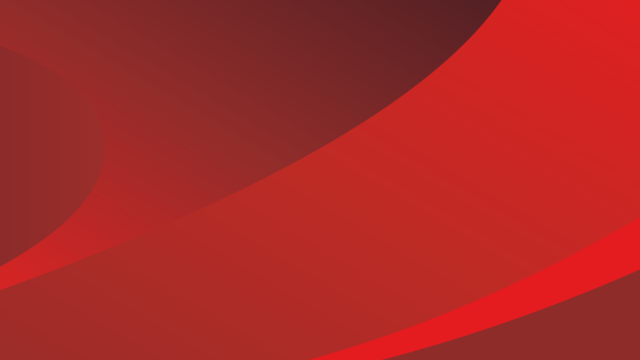
Give the GLSL for this background, as a Shadertoy shader.

```glsl
// Overlapping red sheets with sweeping curved edges.
// Each edge is a polynomial in canvas-height units, smoothed by its screen
// derivative; the sheets are filled with diagonal three-stop gradients.

// Coverage of the region where the signed field is positive.
float cover(float field) {
    return clamp(0.5 + field / max(fwidth(field), 1e-6), 0.0, 1.0);
}

// Gradient through three evenly spaced colours.
vec3 ramp(vec3 first, vec3 middle, vec3 last, float t) {
    t = clamp(t, 0.0, 1.0) * 2.0;
    return mix(mix(first, middle, min(t, 1.0)), last, max(t - 1.0, 0.0));
}

// Parabola rising from the bottom edge at x = start.
float risingEdge(float x, float start, float slope, float bend) {
    float s = x - start;
    return s * (slope + bend * max(s, 0.0));
}

void mainImage(out vec4 fragColor, in vec2 fragCoord) {
    vec2 p = fragCoord / iResolution.y;
    p.x *= (16.0 / 9.0) * iResolution.y / iResolution.x;
    float diagonal = dot(p, vec2(0.5, 0.85));

    // Back sheet: bright at lower left, deep maroon at upper right
    vec3 color = ramp(vec3(0.85, 0.14, 0.14), vec3(0.57, 0.175, 0.165),
                      vec3(0.32, 0.125, 0.14), (diagonal - 0.15) / 1.4);

    // Rounded lobe entering from the left
    float d = p.y - 0.36;
    float lobeEdge = (p.y - 0.259) * (0.873 - p.y)
                   * (2.96 + 0.2 * d + 9.0 * d * d * d);
    vec3 lobeColor = mix(vec3(0.545, 0.17, 0.165), vec3(0.61, 0.18, 0.165),
                         clamp(p.x / 0.294, 0.0, 1.0));
    color = mix(color, lobeColor, cover(lobeEdge - p.x));

    // Large front sheet below the sweeping arc
    float h = p.y - 0.194;
    vec3 sheetColor = ramp(vec3(0.61, 0.175, 0.16), vec3(0.745, 0.167, 0.145),
                           vec3(0.875, 0.125, 0.13), diagonal / 1.75);
    color = mix(color, sheetColor, cover(p.x - h * (2.76 - 1.28 * h)));

    // Vivid ribbon, then the dark corner beneath it
    float ribbonEdge = risingEdge(p.x, 0.856, 0.275, 0.168);
    color = mix(color, vec3(0.894, 0.106, 0.122), cover(ribbonEdge - p.y));
    float cornerEdge = risingEdge(p.x, 1.06, 0.26, 0.126);
    color = mix(color, vec3(0.557, 0.173, 0.165), cover(cornerEdge - p.y));

    fragColor = vec4(color, 1.0);
}
```
